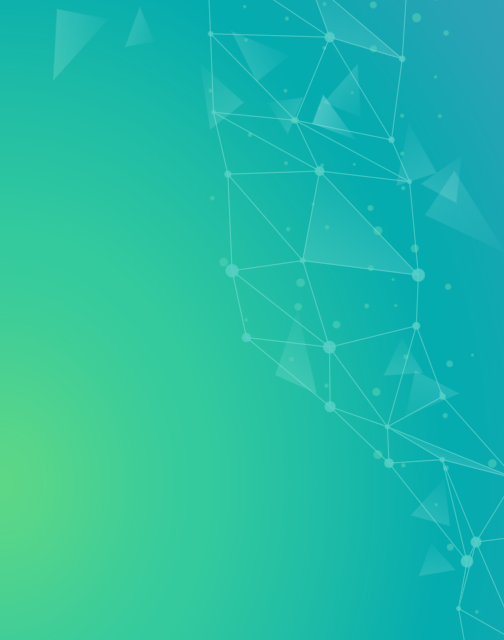
A Shadertoy shader for this background:

```glsl
vec2 hash2(vec2 v) {
    return fract(sin(vec2(dot(v, vec2(127.1, 311.7)), dot(v, vec2(269.5, 183.3)))) * 437.58);
}

// Left border and width of the drifting band at height y
float bandLeft(float y) { return 0.345 + 0.4 * smoothstep(0.59, 0.05, y); }
float bandWidth(float y) { return mix(0.09, 0.29, smoothstep(0.0, 0.6, y)); }

vec3 backdrop(vec2 p) {
    float d = length((p - vec2(0.0, 0.245)) * vec2(1.2, 1.0));
    vec3 col = mix(vec3(0.37, 0.845, 0.525), vec3(0.20, 0.79, 0.62), smoothstep(-0.05, 0.42, d));
    col = mix(col, vec3(0.125, 0.74, 0.65), clamp((d - 0.4) / 0.2, 0.0, 1.0));
    col = mix(col, vec3(0.015, 0.67, 0.685), clamp((d - 0.6) / 0.24, 0.0, 1.0));
    return mix(col, vec3(0.18, 0.635, 0.715), smoothstep(0.84, 1.22, d));
}

float disc(vec2 p, vec2 center, float radius, float px) {
    return 1.0 - smoothstep(radius - px, radius + px, length(p - center));
}

float link(vec2 p, vec2 a, vec2 b, float px) {
    vec2 ab = b - a;
    float h = clamp(dot(p - a, ab) / dot(ab, ab), 0.0, 1.0);
    return 1.0 - smoothstep(0.0, 0.0004 + px, length(p - a - ab * h));
}

float side(vec2 p, vec2 a, vec2 b) {
    vec2 e = normalize(b - a);
    return e.x * (p.y - a.y) - e.y * (p.x - a.x);
}

// Triangle that fades toward its first corner
float shard(vec2 p, vec2 a, vec2 b, vec2 c, float px) {
    float height = side(a, b, c);
    float base = side(p, b, c);
    float winding = sign(height);
    float d = min(winding * base, min(winding * side(p, c, a), winding * side(p, a, b)));
    return smoothstep(-px, px, d) * mix(1.0, 0.2, clamp(base / height, 0.0, 1.0));
}

// Jittered mesh node, three columns across the band
vec2 node(float row, float column) {
    vec2 jitter = hash2(vec2(row, column) + 3.0) - 0.5;
    float y = 0.935 - 0.1146 * row + 0.08 * jitter.y;
    return vec2(bandLeft(y) + bandWidth(y) * 0.5 * column + 0.06 * jitter.x, y);
}

float scatteredShards(vec2 p, float px) {
    float glow = 0.0;
    for (int i = 0; i < 11; i++) {
        float k = float(i);
        vec2 r = hash2(vec2(k, 17.0));
        vec2 center = i < 7 ? mix(vec2(0.23, 0.9), vec2(0.70, 0.77), k / 6.0)
                            : mix(vec2(0.64, 0.47), vec2(0.70, 0.15), (k - 7.0) / 3.0);
        center += (r - 0.5) * vec2(0.05, 0.14);
        float size = 0.03 + 0.025 * r.x;
        vec3 angle = 6.28 * r.y + vec3(0.0, 1.9 + r.x, 3.9 + r.y);
        vec3 x = center.x + size * cos(angle);
        vec3 y = center.y + size * sin(angle);
        glow += shard(p, vec2(x.x, y.x), vec2(x.y, y.y), vec2(x.z, y.z), px);
    }
    return glow;
}

// Small cellular dots that stay around the band
float dust(vec2 p, float px) {
    vec2 cell = floor(p / 0.06);
    vec2 r = hash2(cell + 41.0);
    float radius = mix(0.002, 0.007, r.x * r.x);
    vec2 center = (cell + 0.15 + 0.7 * r) * 0.06;
    float offset = center.x - bandLeft(center.y);
    float inside = step(-0.02, offset) * step(offset, bandWidth(center.y) + 0.08);
    return inside * step(0.3, fract(r.x * 7.0 + r.y * 5.0)) * disc(p, center, radius, px);
}

void mainImage(out vec4 fragColor, in vec2 fragCoord) {
    vec2 p = fragCoord / iResolution.y;
    float px = 1.0 / iResolution.y;
    vec3 col = backdrop(p);

    // Translucent shards
    float glow = 0.16 * scatteredShards(p, px);
    glow += 0.2 * shard(p, vec2(0.169, 0.97), vec2(0.089, 0.986), vec2(0.083, 0.874), px);
    glow += 0.14 * shard(p, vec2(0.79, 0.605), vec2(0.71, 0.733), vec2(0.664, 0.664), px);
    glow += 0.17 * shard(p, vec2(0.465, 0.516), vec2(0.495, 0.385), vec2(0.43, 0.414), px);
    glow += 0.34 * shard(p, vec2(0.557, 0.781), vec2(0.505, 0.852), vec2(0.488, 0.807), px);

    // Mesh links, nodes and filled panels
    float lines = 0.0;
    float nodes = 0.0;
    for (int i = -1; i < 10; i++) {
        for (int j = 0; j < 3; j++) {
            float row = float(i), column = float(j);
            vec2 here = node(row, column);
            vec2 below = node(row + 1.0, column);
            vec2 r = hash2(vec2(row, column) + 9.0);
            nodes = max(nodes, disc(p, here, mix(0.0035, 0.0105, r.x * r.x), px));
            lines = max(lines, link(p, here, below, px));
            if (j < 2) {
                vec2 beside = node(row, column + 1.0);
                vec2 diagonal = node(row + 1.0, column + 1.0);
                bool panel = j == 1 && i % 3 == 2;
                lines = max(lines, link(p, here, beside, px));
                if (i > 3 && !panel) lines = max(lines, link(p, beside, below, px));
                else if (panel || r.y > 0.25) lines = max(lines, link(p, here, diagonal, px));
                if (panel) glow += 0.16 * shard(p, here, below, diagonal, px);
            }
        }
    }
    col = mix(col, vec3(0.80, 0.96, 0.95), min(glow, 0.4));
    col = mix(col, vec3(0.33, 0.81, 0.72), 0.6 * dust(p, px));
    col = mix(col, vec3(0.55, 0.89, 0.86), 0.42 * lines);
    col = mix(col, vec3(0.35, 0.82, 0.78), 0.8 * nodes);
    fragColor = vec4(col, 1.0);
}
```
